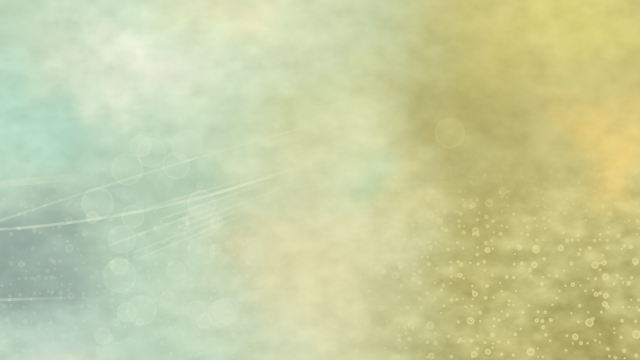
Write a Shadertoy shader that draws this background.

```glsl
// Soft mint-to-gold misty backdrop with pale discs, fine strands and scattered specks.
float hash(vec2 p) {
    vec3 q = fract(vec3(p.xyx) * 0.1031);
    q += dot(q, q.yzx + 33.33);
    return fract((q.x + q.y) * q.z);
}

float noise(vec2 p) {
    vec2 i = floor(p), f = fract(p);
    f = f * f * (3.0 - 2.0 * f);
    return mix(mix(hash(i), hash(i + vec2(1, 0)), f.x),
               mix(hash(i + vec2(0, 1)), hash(i + vec2(1, 1)), f.x), f.y);
}

// Layered noise centred on zero
float fbm(vec2 p) {
    float sum = -0.48, amp = 0.5;
    for (int i = 0; i < 5; i++, amp *= 0.5) {
        sum += amp * noise(p);
        p = mat2(1.6, 1.2, -1.2, 1.6) * p + 7.3;
    }
    return sum;
}

// Blend a soft elliptical cloud of colour into the base
vec3 cloud(vec3 base, vec2 p, vec2 center, vec2 size, vec3 color, float amount) {
    vec2 d = (p - center) / size;
    return mix(base, color, amount * exp(-dot(d, d)));
}

// Filled disc with a brighter rim
float disc(vec2 p, vec2 center, float radius, float px) {
    float d = length(p - center) - radius;
    float rim = 1.0 - smoothstep(0.0, 0.002 + px, abs(d + 0.002));
    return 0.65 * (1.0 - smoothstep(-px, px, d)) + 0.35 * rim;
}

// Strand y = c.x + c.y x + c.z x^2, broken up and faded outside the span
float strand(vec2 p, vec3 c, vec2 span, float width, float px) {
    float slope = c.y + 2.0 * c.z * p.x;
    float d = abs(p.y - c.x - p.x * (c.y + c.z * p.x)) / sqrt(1.0 + slope * slope);
    float ends = smoothstep(span.x, span.x + 0.04, p.x) * (1.0 - smoothstep(mix(span.x, span.y, 0.4), span.y, p.x));
    return ends * (0.5 + 0.5 * noise(p * 30.0)) * (1.0 - smoothstep(width, width + 1.5 * px, d));
}

// One randomly placed speck per grid cell, half hollow
float specks(vec2 p, float cells, float chance, float px) {
    vec2 g = p * cells, id = floor(g);
    float r = mix(0.07, 0.24, pow(hash(id + 5.1), 2.0)), aa = px * cells;
    float d = length(fract(g) - 0.25 - 0.5 * vec2(hash(id + 11.7), hash(id + 23.9))) - r;
    float ring = 1.0 - smoothstep(0.03, 0.03 + aa, abs(d));
    return step(hash(id + 41.3), chance) * mix(1.0 - smoothstep(-aa, aa, d), ring, 0.5);
}

vec3 background(vec2 p) {
    vec3 mint = vec3(0.74, 0.84, 0.74), gold = vec3(0.76, 0.74, 0.49);
    vec3 cream = vec3(0.87, 0.85, 0.67), olive = vec3(0.69, 0.66, 0.40);
    vec3 slate = vec3(0.58, 0.66, 0.62), aqua = vec3(0.70, 0.86, 0.78);
    vec3 col = mix(mint, gold, smoothstep(0.6, 1.4, p.x));
    // Mint and white mist in the upper left
    col = cloud(col, p, vec2(0.58, 0.85), vec2(0.42, 0.28), vec3(0.83, 0.89, 0.76), 0.85);
    col = cloud(col, p, vec2(0.72, 1.00), vec2(0.20, 0.13), vec3(0.90, 0.89, 0.72), 0.85);
    col = cloud(col, p, vec2(0.10, 0.66), vec2(0.25, 0.12), aqua, 0.8);
    col = cloud(col, p, vec2(0.32, 0.83), vec2(0.17, 0.11), vec3(0.92, 0.94, 0.85), 1.0);
    // Slate shadow and pale mist in the lower left
    col = cloud(col, p, vec2(0.05, 0.28), vec2(0.28, 0.17), slate, 1.0);
    col = cloud(col, p, vec2(0.48, 0.52), vec2(0.22, 0.12), vec3(0.66, 0.77, 0.67), 0.7);
    col = cloud(col, p, vec2(0.12, 0.06), vec2(0.26, 0.10), vec3(0.74, 0.82, 0.77), 0.75);
    col = cloud(col, p, vec2(0.24, 0.01), vec2(0.10, 0.05), vec3(0.85, 0.86, 0.76), 0.7);
    // Cream centre crossed by a green patch
    col = cloud(col, p, vec2(0.94, 0.68), vec2(0.22, 0.20), vec3(0.84, 0.87, 0.67), 0.8);
    col = cloud(col, p, vec2(0.87, 0.25), vec2(0.24, 0.32), cream, 1.0);
    col = cloud(col, p, vec2(1.15, 0.43), vec2(0.13, 0.16), vec3(0.84, 0.82, 0.60), 0.85);
    col = cloud(col, p, vec2(1.05, 0.51), vec2(0.11, 0.07), vec3(0.76, 0.85, 0.69), 0.75);
    // Gold and olive on the right
    col = cloud(col, p, vec2(1.30, 0.71), vec2(0.20, 0.12), olive, 0.8);
    col = cloud(col, p, vec2(1.37, 0.38), vec2(0.13, 0.20), olive, 0.7);
    col = cloud(col, p, vec2(1.64, 0.92), vec2(0.28, 0.20), vec3(0.87, 0.83, 0.50), 0.9);
    col = cloud(col, p, vec2(1.60, 0.48), vec2(0.22, 0.15), vec3(0.82, 0.79, 0.53), 0.85);
    col = cloud(col, p, vec2(1.71, 0.61), vec2(0.12, 0.10), vec3(0.92, 0.82, 0.50), 0.95);
    return cloud(col, p, vec2(1.65, 0.05), vec2(0.26, 0.13), olive, 0.8);
}

void mainImage(out vec4 fragColor, in vec2 fragCoord) {
    float px = 1.0 / iResolution.y;
    vec2 p = fragCoord * px;
    p.x *= 16.0 * iResolution.y / (9.0 * iResolution.x);
    vec3 col = background(p + 0.3 * vec2(fbm(p * 6.0), fbm(p * 6.0 + 19.0)));
    // Cloudy mottling, roughest in the lower right
    float rough = smoothstep(0.95, 1.4, p.x) * (1.0 - smoothstep(0.2, 0.65, p.y));
    col += 0.08 * fbm(p * 5.0 + 31.0) + mix(0.09, 0.25, rough) * fbm(p * vec2(20.0, 28.0));
    // Pale discs clustered on the left, one alone on the right
    float light = 0.2 * disc(p, vec2(1.25, 0.63), 0.042, px);
    for (float k = 0.0; k < 26.0; k++) {
        vec2 center = vec2(0.25 + 0.4 * hash(vec2(k, 3.0)), 0.06 + 0.56 * hash(vec2(k, 8.0)));
        light += 0.28 * disc(p, center, mix(0.015, 0.05, hash(vec2(k, 14.0))), px);
    }
    // Long strands sweeping up to the right, with a fan of short ones
    light += 0.6 * strand(p, vec3(0.363, 0.06, 0.18), vec2(-0.1, 1.15), 0.0018, px);
    light += 0.4 * strand(p, vec3(0.387, 0.34, -0.04), vec2(-0.1, 1.25), 0.001, px);
    light += 0.5 * strand(p, vec3(0.167, 0.03, 0.0), vec2(-0.1, 0.27), 0.002, px);
    light += 0.3 * strand(p, vec3(0.49, 0.08, 0.0), vec2(-0.1, 0.3), 0.008, px);
    for (float k = 0.0; k < 7.0; k++) {
        float start = 0.2 + 0.35 * hash(vec2(k, 21.0));
        light += 0.4 * strand(p, vec3(0.12 + 0.03 * k, 0.42 - 0.02 * k, 0.0), vec2(start, start + 0.4), 0.001, px);
    }
    // Specks dense at lower right, sparse elsewhere below the middle
    float spread = (0.6 * rough + 0.25) * (1.0 - smoothstep(0.35, 0.65, p.y));
    light += spread * (specks(p, 24.0, 0.3, px) + specks(p + 3.7, 50.0, 0.3, px));
    vec3 glint = mix(vec3(0.86, 0.91, 0.81), vec3(0.90, 0.87, 0.59), smoothstep(0.5, 1.3, p.x));
    fragColor = vec4(mix(col, glint, min(light, 0.75)), 1.0);
}
```
